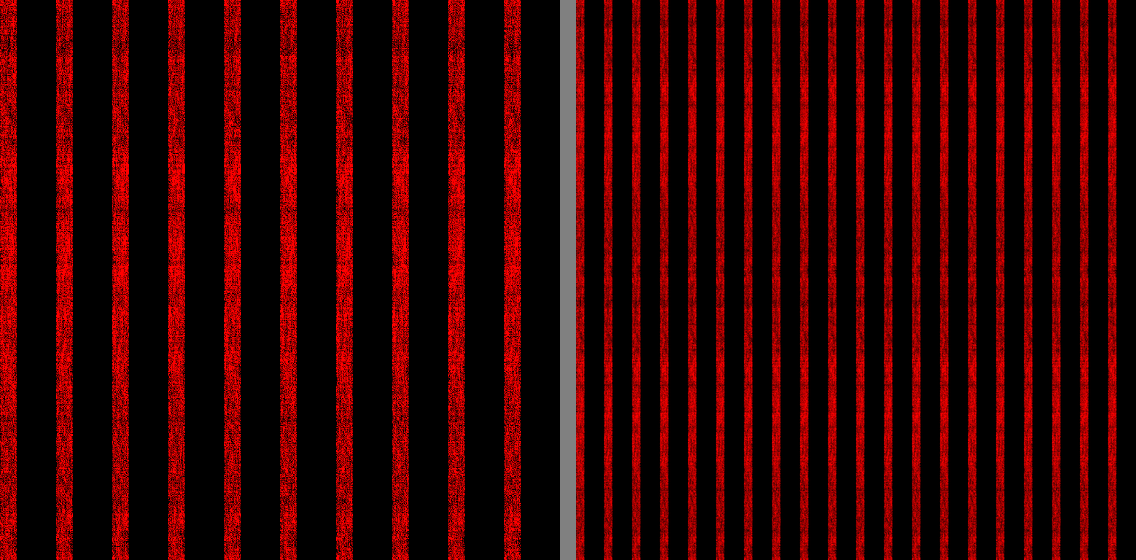
Left, the tile; right, the same tile 2 across and 2 down.
Write a WebGL 1 fragment shader that draws this pattern.

```glsl
precision highp float;
// Ten upright red stripes on black, worn by a fine grain of black specks.
// Specks are thresholded cell noise, biased by streaks and blotches that
// every stripe shares; 3 x 3 samples per pixel smooth grain and edges.

uniform vec2 u_resolution;

const float STRIPES = 10.0;
const float CELLS = 768.0;   // grain cells across and down the canvas

float hash(vec2 p) {
  vec3 q = fract(p.xyx * 0.1031);
  q += dot(q, q.yzx + 33.33);
  return fract((q.x + q.y) * q.z);
}

// Grain cell value, wrapping at the canvas edges
float grainCell(vec2 cell) {
  return hash(mod(cell, CELLS) + 7.0);
}

// Smooth value noise whose y axis wraps after a whole number of knots
float noiseWrapY(vec2 p, float knots) {
  vec2 i = floor(p);
  vec2 f = fract(p);
  f = f * f * (3.0 - 2.0 * f);
  float y0 = mod(i.y, knots);
  float y1 = mod(i.y + 1.0, knots);
  float low = mix(hash(vec2(i.x, y0)), hash(vec2(i.x + 1.0, y0)), f.x);
  float high = mix(hash(vec2(i.x, y1)), hash(vec2(i.x + 1.0, y1)), f.x);
  return mix(low, high, f.y);
}

// 1 where red ink remains, 0 on the black ground
float inkAt(vec2 uv) {
  vec2 cell = floor(uv * CELLS);
  float across = fract(uv.x * STRIPES);

  // Stripe body with slightly ragged sides
  float left = 0.012 * step(0.6, grainCell(cell.yy + vec2(0.0, 91.0)));
  float right = 0.306 - 0.014 * step(0.6, grainCell(cell.yy + vec2(0.0, 37.0)));
  float body = step(left, across) * step(across, right);

  // Wear shared by all stripes: column streaks, blotches, rows, slow fade
  float column = floor(across * CELLS / STRIPES);
  float streak = noiseWrapY(vec2(column + 20.0, uv.y * 56.0), 56.0) - 0.5;
  float blotch = noiseWrapY(vec2(across * 8.0 + 140.0, uv.y * 28.0), 28.0) - 0.5;
  float row = hash(vec2(211.0, mod(cell.y, CELLS))) - 0.5;
  float fade = -0.06 * cos(6.28318 * (uv.y - 0.06));
  float wear = 0.55 * streak + 0.3 * blotch + 0.25 * row + fade;

  // Subtracting neighbours breaks up clumps into a maze-like grain
  float grain = grainCell(cell)
    - 0.4 * (grainCell(cell - vec2(1.0, 0.0)) + grainCell(cell - vec2(0.0, 1.0)));
  return body * step(-0.06, grain + wear);
}

void main() {
  float ink = 0.0;
  for (int j = -1; j <= 1; j++) {
    for (int i = -1; i <= 1; i++) {
      vec2 offset = vec2(float(i), float(j)) / 3.0;
      ink += inkAt((gl_FragCoord.xy + offset) / u_resolution);
    }
  }
  gl_FragColor = vec4(ink / 9.0, 0.0, 0.0, 1.0);
}
```
